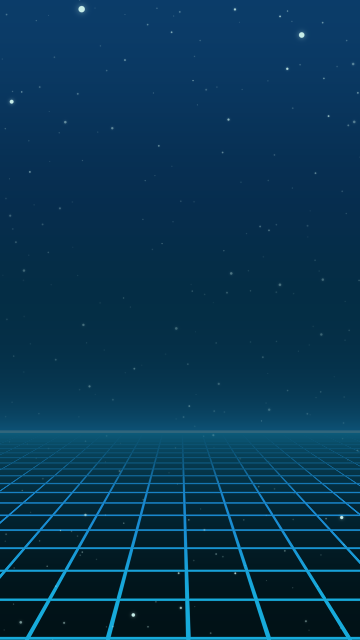
This background is drawn by a WebGL 2 fragment shader. Its source:

```glsl
#version 300 es
precision highp float;
// Night sky over a glowing perspective grid that meets a hazy horizon.
// The floor is projected with 1/depth; stars are hashed into jittered cells.
// All lengths are fractions of the canvas height.

uniform vec2 u_resolution;
out vec4 fragColor;

const float HORIZON = 0.3255;
const vec2 VANISHING = vec2(0.2818, 0.4271);

vec3 hash3(vec2 cell) {
    vec3 q = fract(cell.xyx * vec3(0.1031, 0.1030, 0.0973));
    q += dot(q, q.yxz + 33.33);
    return fract((q.xxy + q.yzz) * q.zyx);
}

// Soft round star with a faint halo
float star(vec2 offset, float radius, float pixel) {
    float d = length(offset);
    float core = 1.0 - smoothstep(radius - pixel * 0.7, radius + pixel * 0.7, d);
    return core + 0.25 * exp(-d * d / (radius * radius * 2.5)) * (1.0 - core);
}

// One jittered star in some of the cells
float starLayer(vec2 p, float cells, float chance, float radius, float pixel) {
    vec2 cell = floor(p * cells);
    vec3 rnd = hash3(cell + cells * 3.0);
    vec2 centre = (cell + 0.15 + 0.7 * rnd.xy) / cells;
    float keep = step(rnd.z, chance);
    float size = radius * mix(0.65, 1.15, rnd.z / chance);
    return keep * star(p - centre, size, pixel) * mix(0.45, 1.0, rnd.x);
}

vec3 skyColor(float y) {
    vec3 c = mix(vec3(0.016, 0.175, 0.265), vec3(0.024, 0.175, 0.305), smoothstep(0.52, 0.70, y));
    c = mix(c, vec3(0.043, 0.235, 0.410), smoothstep(0.64, 1.0, y));
    // Haze rising from the horizon
    float h = max(y - HORIZON, 0.0);
    return c + vec3(0.035, 0.15, 0.20) * exp(-h * 19.0);
}

vec3 floorColor(float y) {
    float below = max(HORIZON - y, 0.0);
    vec3 c = mix(vec3(0.006, 0.125, 0.175), vec3(0.004, 0.070, 0.090), smoothstep(0.06, 0.30, below));
    return c + vec3(0.040, 0.235, 0.310) * exp(-below * 17.0);
}

// Distance to the nearest whole number
float toLine(float t) {
    return abs(fract(t + 0.5) - 0.5);
}

// Coverage of the floor lines
float gridLines(vec2 p, float pixel) {
    float depth = max(VANISHING.y - p.y, 0.05);
    float spread = 0.296 * depth;
    float column = toLine((p.x - VANISHING.x) / spread - 0.1) * spread;
    float row = toLine((1.0 / depth - 2.356) / 0.39) * 0.39 * depth * depth;
    float soft = pixel * 0.7;
    float a = smoothstep(-soft, soft, 0.0088 * depth - column);
    float b = smoothstep(-soft, soft, 0.0052 * depth - row);
    return max(a, b);
}

void main() {
    float pixel = 1.0 / u_resolution.y;
    vec2 p = gl_FragCoord.xy * pixel;
    float below = HORIZON - p.y;
    float onFloor = smoothstep(-pixel, pixel, below);
    vec3 color = mix(skyColor(p.y), floorColor(p.y), onFloor);

    // Grid: faint teal far away, blue in the middle, cyan up close
    vec3 lineColor = mix(vec3(0.08, 0.46, 0.68), vec3(0.10, 0.54, 0.82), smoothstep(0.03, 0.11, below));
    lineColor = mix(lineColor, vec3(0.09, 0.67, 0.86), smoothstep(0.12, 0.27, below));
    float fade = smoothstep(0.004, 0.12, below);
    color = mix(color, lineColor, gridLines(p, pixel) * sqrt(fade) * onFloor);

    // Pale rim along the horizon
    float rim = 1.0 - smoothstep(0.0010, 0.0030, abs(below));
    color = mix(color, vec3(0.24, 0.42, 0.49), rim * 0.75);

    // Scattered stars, dimmed by the haze in the middle
    float clear = max(smoothstep(0.50, 0.90, p.y), smoothstep(0.03, 0.20, below));
    float stars = starLayer(p, 13.0, 0.42, 0.0017, pixel);
    stars += 0.7 * starLayer(p + 0.37, 19.0, 0.32, 0.0011, pixel);
    stars += 0.35 * starLayer(p + 0.71, 27.0, 0.35, 0.0009, pixel);
    stars *= mix(0.38, 0.9, clear);

    // Large stars: three overhead, two above the floor
    stars += star(p - vec2(0.1276, 0.9857), 0.0050, pixel);
    stars += star(p - vec2(0.4714, 0.9453), 0.0043, pixel);
    stars += star(p - vec2(0.0182, 0.8411), 0.0030, pixel);
    stars += star(p - vec2(0.5339, 0.1914), 0.0025, pixel);
    stars += star(p - vec2(0.2083, 0.0391), 0.0027, pixel);

    color = mix(color, vec3(0.78, 0.93, 0.91), min(stars, 1.0));
    fragColor = vec4(color, 1.0);
}
```
